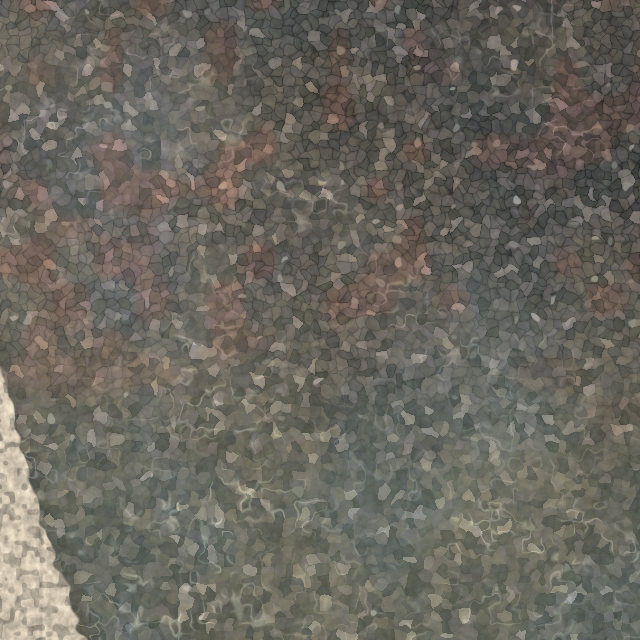
This texture is drawn by a Shadertoy shader. Its source:

```glsl
// Worn asphalt: tightly packed soft stones with dark gaps, pale mineral veins
// and scattered light pebbles, beside a speckled pale strip at the lower left.
// Stones are a warped, stretched Voronoi pattern; blotches come from value noise.

float hash(vec2 p) {
    vec3 q = fract(p.xyx * vec3(0.1031, 0.1030, 0.0973));
    q += dot(q, q.yzx + 33.33);
    return fract((q.x + q.y) * q.z);
}

vec2 hash2(vec2 p) {
    return vec2(hash(p), hash(p + 71.7));
}

float noise(vec2 p) {
    vec2 i = floor(p), f = fract(p);
    f = f * f * (3.0 - 2.0 * f);
    return mix(mix(hash(i), hash(i + vec2(1, 0)), f.x),
               mix(hash(i + vec2(0, 1)), hash(i + vec2(1, 1)), f.x), f.y);
}

float fbm(vec2 p) {
    float sum = 0.0, amp = 0.53;
    for (int i = 0; i < 4; i++) {
        sum += amp * noise(p);
        p = mat2(1.6, 1.2, -1.2, 1.6) * p + 17.3;
        amp *= 0.5;
    }
    return sum;
}

mat2 turn(float a) {
    return mat2(cos(a), sin(a), -sin(a), cos(a));
}

// x: distance to the stone centre, y: distance to its border, zw: stone id
vec4 stones(vec2 p) {
    vec2 cell = floor(p), id = cell;
    float near = 9.0, next = 9.0;
    for (int y = -2; y <= 2; y++)
    for (int x = -2; x <= 2; x++) {
        vec2 c = cell + vec2(x, y);
        vec2 d = turn(6.2832 * hash(c + 9.2)) * (p - c - 0.1 - 0.8 * hash2(c));
        float r = length(d * vec2(0.85, 1.25));
        if (r < near) { next = near; near = r; id = c; }
        else next = min(next, r);
    }
    return vec4(near, next - near, id);
}

// Sparse oval pebbles; x: coverage, y: random brightness
vec2 pebbles(vec2 p, float density) {
    vec2 c = floor(p);
    vec2 d = turn(6.2832 * hash(c + 3.1)) * (fract(p) - 0.32 - 0.36 * hash2(c + 40.0));
    float size = mix(0.14, 0.27, hash(c + 5.7));
    float r = length(d * vec2(1.0, 1.0 + 0.6 * hash(c + 8.8)));
    float shape = 1.0 - smoothstep(size - 0.07, size + 0.05, r);
    return vec2(shape * step(hash(c + 21.0), density), hash(c + 60.0));
}

vec3 asphalt(vec2 uv) {
    vec2 warp = vec2(noise(uv * 85.0), noise(uv * 85.0 + 31.0)) - 0.5;
    vec2 p = uv + 0.009 * warp;
    vec4 s = stones(p * 68.0);
    float low = 1.0 - smoothstep(0.15, 0.65, uv.y + 0.25 * (fbm(uv * 5.0) - 0.5));
    float patches = smoothstep(0.47, 0.68, fbm(uv * 6.0 + 12.0));

    // Broad light and dark areas
    float tone = 0.398 + 0.025 * low + 0.11 * (fbm(uv * 4.0 + 5.0) - 0.5);
    tone -= 0.07 * smoothstep(0.65, 1.3, uv.x * 0.7 + uv.y * 0.7);

    // Stone faces, dark gaps and fine grain
    float pick = hash(s.zw + 13.0);
    float gap = 1.0 - smoothstep(0.0, 0.24, s.y);
    tone += 0.12 * (pick - 0.45) + 0.09 * smoothstep(0.86, 1.0, pick);
    tone += 0.035 * (0.5 - s.x) - 0.075 * gap * (1.0 - 0.75 * max(low, patches));
    tone += 0.09 * (fbm(uv * 130.0) - 0.5);

    // Curling pale veins, stronger in patches and near the bottom
    float vein = 1.0 - smoothstep(0.0, 0.13, abs(noise(p * 62.0 + 4.0) - 0.5));
    vein *= smoothstep(0.35, 0.75, noise(uv * 34.0 + 19.0));
    tone += 0.13 * vein * (0.18 + 0.5 * low + 0.75 * patches);
    tone += 0.045 * gap * low * noise(uv * 30.0);

    vec2 peb = pebbles(p * 33.0, 0.17 - 0.07 * low);
    tone = mix(tone, 0.46 + 0.21 * peb.y * peb.y, 0.85 * peb.x);

    // Warm grey with faint blue, olive and rust drifts
    vec3 tint = vec3(1.035, 0.995, 0.915);
    float cool = smoothstep(0.42, 0.7, fbm(uv * 5.0 + 47.0) + 0.12 * (uv.x - 0.5));
    tint = mix(tint, vec3(0.97, 1.0, 0.985), 0.75 * cool);
    tint += vec3(-0.025, 0.012, -0.025) * low;
    tint += vec3(0.12, -0.03, -0.05) * smoothstep(0.55, 0.8, noise(uv * 17.0 + 80.0)) * (1.0 - low);
    tint += 0.07 * (vec3(pick, 0.5, hash(s.zw + 90.0)) - 0.5);
    return tone * tint;
}

vec3 paleStrip(vec2 uv) {
    float speck = fbm(uv * vec2(115.0, 95.0) + 6.0);
    float pits = smoothstep(0.58, 0.76, noise(uv * 105.0 + 55.0));
    float tone = 0.79 + 0.36 * (speck - 0.5) - 0.17 * pits;
    float seam = 1.0 - smoothstep(0.001, 0.004, abs(uv.x - 0.064));
    tone -= 0.06 * seam * step(uv.y, 0.22);
    return tone * vec3(1.05, 0.99, 0.89);
}

void mainImage(out vec4 fragColor, in vec2 fragCoord) {
    vec2 uv = fragCoord / iResolution.xy;

    // Ragged slanting border; positive on the asphalt side
    float border = uv.x - 0.125 + 0.30 * uv.y;
    border += 0.016 * (noise(uv * 60.0) - 0.5) + 0.014 * (noise(uv * 18.0) - 0.5);

    vec3 road = asphalt(uv);
    road *= 1.0 - 0.14 * (1.0 - smoothstep(0.0, 0.04, border));
    vec3 color = mix(paleStrip(uv), road, smoothstep(-0.003, 0.003, border));
    fragColor = vec4(clamp(color, 0.0, 1.0), 1.0);
}
```
